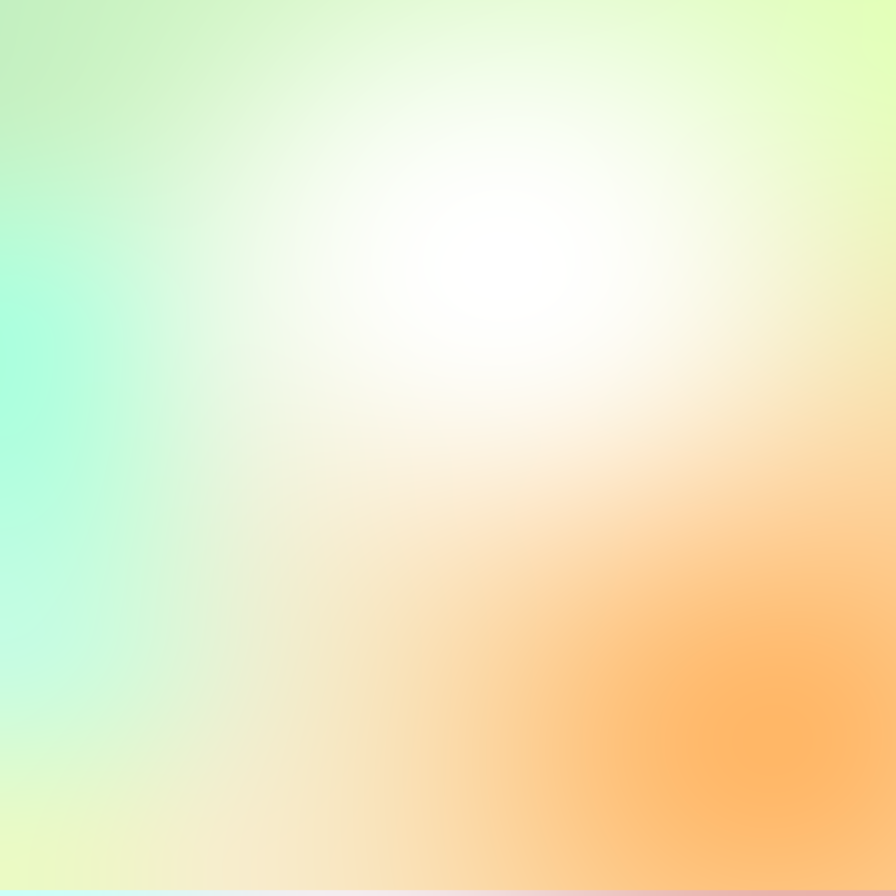
Give the GLSL for this background, as a Shadertoy shader.

```glsl
// Soft pastel gradient: white glow between mint, lime and orange, over a thin rose strip.

// Elliptical falloff: 1 at the centre, fading with distance.
float glow(vec2 offset, vec2 radius, float sharpness) {
    return exp(-pow(length(offset / radius), sharpness));
}

void mainImage(out vec4 fragColor, in vec2 fragCoord) {
    vec2 uv = fragCoord / iResolution.xy;

    // Green upper field, cream to peach lower field
    vec3 upper = mix(vec3(0.76, 0.94, 0.75), vec3(0.88, 1.0, 0.70), uv.x);
    vec3 lower = mix(vec3(0.92, 0.98, 0.77), vec3(0.97, 0.93, 0.81), smoothstep(0.0, 0.3, uv.x));
    lower = mix(lower, vec3(0.99, 0.84, 0.63), smoothstep(0.2, 0.8, uv.x));
    vec3 color = mix(lower, upper, smoothstep(0.4, 0.95, uv.y));

    // Mint band along the left side
    vec3 mint = mix(vec3(0.77, 0.99, 0.89), vec3(0.65, 1.0, 0.86), smoothstep(0.25, 0.62, uv.y));
    float band = smoothstep(0.03, 0.3, uv.y) * (1.0 - smoothstep(0.62, 0.92, uv.y));
    color = mix(color, mint, band * exp(-pow(uv.x / 0.24, 2.0)));

    // Orange glow at the lower right
    color = mix(color, vec3(1.0, 0.715, 0.40), glow(uv - vec2(0.86, 0.18), vec2(0.27, 0.25), 2.0));

    // White glow, reaching further upward than downward
    vec2 offset = uv - vec2(0.56, 0.70);
    float reach = offset.y > 0.0 ? 0.33 : 0.28;
    color = mix(color, vec3(1.0), glow(offset, vec2(0.37, reach), 2.4));

    // Thin strip at the bottom edge, cyan to rose
    vec3 strip = mix(vec3(0.80, 1.0, 0.97), vec3(0.96, 0.93, 0.94), smoothstep(0.0, 0.4, uv.x));
    strip = mix(strip, vec3(0.91, 0.70, 0.67), smoothstep(0.35, 0.9, uv.x));
    float pixel = 1.0 / iResolution.y;
    color = mix(strip, color, smoothstep(0.0065 - pixel, 0.0065 + pixel, uv.y));

    fragColor = vec4(color, 1.0);
}
```
